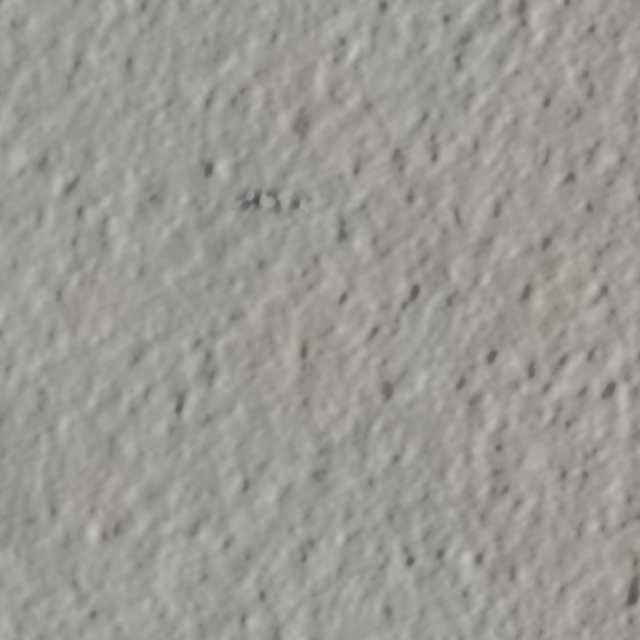
This texture is drawn by a WebGL 2 fragment shader. Its source:

```glsl
#version 300 es
precision highp float;

// Rough grey plaster under raking light: cellular bumps in three sizes form
// a height field, and its slope across the grain gives lit rims and dark pits.
// Slow tints and one small dark scuff lie on top.

uniform vec2 u_resolution;
out vec4 fragColor;

vec3 hash3(vec2 cell) {
    vec3 h = fract(cell.xyx * vec3(0.1031, 0.1030, 0.0973));
    h += dot(h, h.yxz + 33.33);
    return fract((h.xxy + h.yzz) * h.zyx);
}

// Cellular noise: one soft bump or hollow at a random point of each cell.
float bumps(vec2 p) {
    vec2 cell = floor(p);
    float sum = 0.0;
    for (int y = -1; y <= 1; y++) {
        for (int x = -1; x <= 1; x++) {
            vec2 neighbour = cell + vec2(x, y);
            vec3 rnd = hash3(neighbour);
            vec2 away = neighbour + rnd.xy - p;
            sum += (2.0 * rnd.z - 1.0) * exp(-5.0 * dot(away, away));
        }
    }
    return sum;
}

float height(vec2 p) {
    return bumps(p * 31.0)
         + 0.52 * bumps(p * 58.0 + 17.3)
         + 0.20 * bumps(p * 112.0 + 41.7);
}

void main() {
    vec2 uv = gl_FragCoord.xy / u_resolution;

    // Grain axes: x runs across the ridges, y along them and stretched.
    vec2 grain = vec2(dot(uv, vec2(0.89, -0.45)),
                      0.76 * dot(uv, vec2(0.45, 0.89))) + 3.0;

    // Slope towards the light, a little stronger on the right.
    vec2 reach = vec2(0.0055, 0.0012);
    float relief = height(grain + reach) - height(grain - reach);
    relief *= mix(0.82, 1.15, uv.x);
    float pit = smoothstep(0.40, 1.05, -relief);

    // Broad unevenness in brightness and warmth.
    float cloud = bumps(uv * 5.0 + 8.0) + 0.7 * bumps(grain * 13.0);
    float warmth = 0.6 * (uv.x - 0.5) + 0.5 * bumps(uv * 4.0 + 23.0);

    vec3 color = vec3(0.608, 0.606, 0.588);
    color += 0.108 * relief + 0.018 * cloud - 0.075 * pit;
    color += warmth * vec3(0.014, -0.004, -0.002);

    // Scuff: a short broken smear, dense at its left end.
    vec2 smear = (uv - vec2(0.412, 0.684)) * vec2(26.0, 58.0);
    smear.x *= smear.x > 0.0 ? 0.55 : 1.0;
    float flecks = smoothstep(-0.35, 0.40, bumps(grain * 90.0 + 5.0) - 0.4 * relief);
    float scuff = exp(-dot(smear, smear)) * flecks;
    color = mix(color, vec3(0.25, 0.26, 0.28), 0.9 * scuff);

    fragColor = vec4(color, 1.0);
}
```
